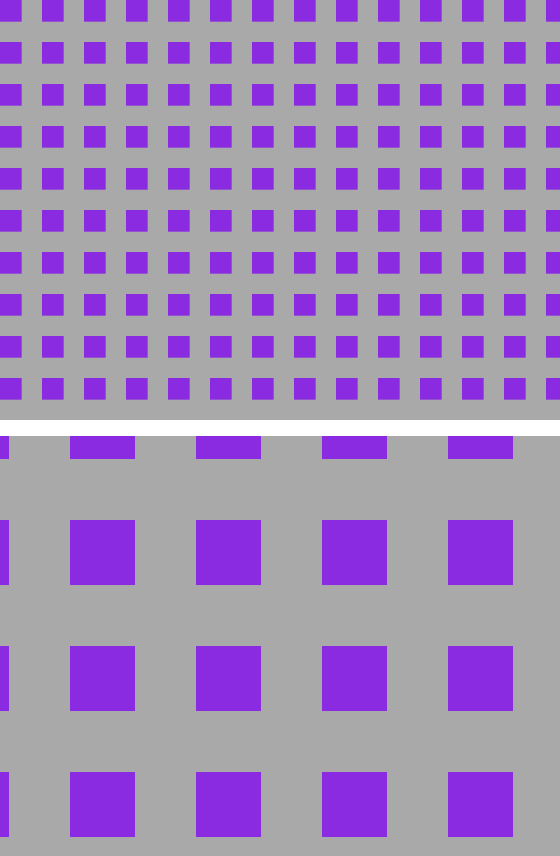
Top, the full canvas; bottom, a detail of the centre.
This pattern is drawn by a WebGL 2 fragment shader. Its source:

```glsl
#version 300 es
precision highp float;
// Draws a regular grid of violet squares on a flat grey ground.
// Each cell is a tenth of the canvas height, starting at the top left corner;
// the square fills just over half of the cell, with edges smoothed over a pixel.

uniform vec2 u_resolution;
out vec4 fragColor;

const float ROWS = 10.0;          // cells down the canvas
const float SQUARE_SIDE = 0.516;  // side of a square, in cells
const vec3 GROUND_GREY = vec3(0.663);
const vec3 SQUARE_VIOLET = vec3(0.541, 0.169, 0.886);

// Signed distance per axis to the nearest repeated band [0, side] of each cell.
vec2 bandDistance(vec2 cellPos, float side) {
    vec2 fromCentre = fract(cellPos - 0.5 * side + 0.5) - 0.5;
    return abs(fromCentre) - 0.5 * side;
}

// Coverage of the repeated squares, smoothed over one pixel.
float squareCoverage(vec2 cellPos, float side, float pixel) {
    vec2 inside = clamp(0.5 - bandDistance(cellPos, side) / pixel, 0.0, 1.0);
    return inside.x * inside.y;
}

void main() {
    // Cell coordinates, measured right and down from the top left corner
    vec2 fromTopLeft = vec2(gl_FragCoord.x, u_resolution.y - gl_FragCoord.y);
    float pixel = ROWS / u_resolution.y;
    vec2 cellPos = fromTopLeft * pixel;

    float coverage = squareCoverage(cellPos, SQUARE_SIDE, pixel);
    fragColor = vec4(mix(GROUND_GREY, SQUARE_VIOLET, coverage), 1.0);
}
```
